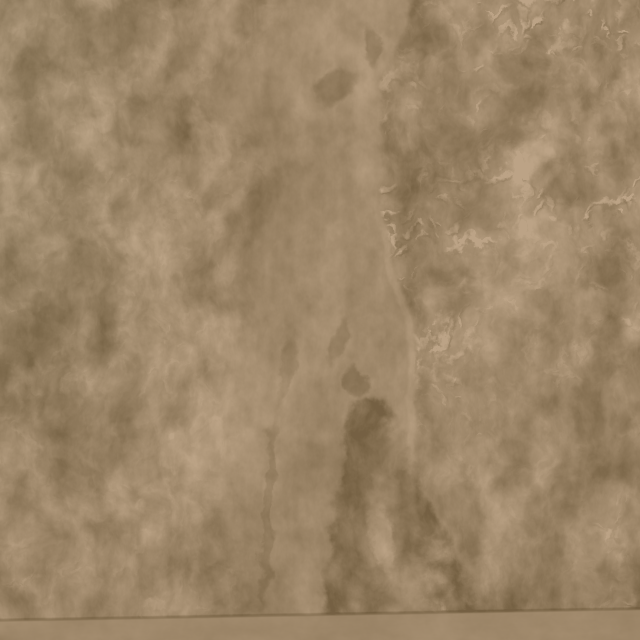
This texture is drawn by a Shadertoy shader. Its source:

```glsl
#define SHADOW vec3(0.485, 0.403, 0.286)
#define LIGHT vec3(0.703, 0.608, 0.493)
#define CONTRAST 1.5
#define GROUT_Y 0.031
#define GROUT_TILT 0.018
#define FLECK_LAYERS 3

float hash(vec2 p) {
    vec3 q = fract(vec3(p.xyx) * 0.1031);
    q += dot(q, q.yzx + 33.33);
    return fract((q.x + q.y) * q.z);
}

float noise(vec2 p) {
    vec2 i = floor(p), f = fract(p), e = vec2(1, 0);
    f = f * f * (3.0 - 2.0 * f);
    return mix(mix(hash(i), hash(i + e), f.x),
               mix(hash(i + e.yx), hash(i + e.xx), f.x), f.y);
}

// Layered noise centred on zero
float fbm(vec2 p) {
    float sum = 0.0, amp = 0.5;
    for (int i = 0; i < 5; i++) {
        sum += amp * (noise(p) - 0.5);
        p = mat2(0.96, 0.28, -0.28, 0.96) * p * 2.03 + 17.3;
        amp *= 0.55;
    }
    return sum;
}

vec2 turn(vec2 p, float angle) {
    float c = cos(angle), s = sin(angle);
    return mat2(c, -s, s, c) * p;
}

// Soft filled ellipse
float blob(vec2 p, vec2 centre, vec2 radius, float angle) {
    return 1.0 - smoothstep(0.65, 1.2, length(turn(p - centre, angle) / radius));
}

// Scattered bent chips, each with a shaded lower side
float flecks(vec2 p) {
    float sum = 0.0;
    for (int y = -1; y <= 1; y++)
    for (int x = -1; x <= 1; x++) {
        vec2 id = floor(p) + vec2(x, y);
        float seed = hash(id + 5.7);
        vec2 q = p - id - 0.2 - 0.6 * vec2(hash(id + 31.1), hash(id + 73.9));
        q = turn(q, mix(-0.8, 1.7, hash(id + 11.3)));
        q.y += (seed - 0.6) * 1.2 * q.x * q.x;
        float size = mix(0.2, 0.58, hash(id + 47.0));
        vec2 radius = vec2(size, size * mix(0.2, 0.5, hash(id + 91.0)));
        float chip = 1.0 - smoothstep(0.4, 1.15, length(q / radius));
        float shade = 1.0 - smoothstep(0.3, 1.2, length((q + vec2(0.0, 0.15)) / radius));
        sum += step(0.42, seed) * (chip - 0.45 * shade) * (0.2 + 0.8 * seed);
    }
    return sum;
}

// Stone brightness, from 0 in shadow to 1 in light
float stone(vec2 uv) {
    vec2 warp = vec2(fbm(uv * 7.0), fbm(uv * 7.0 + 40.0));
    vec2 ragged = vec2(fbm(uv * 30.0 + 5.0), fbm(uv * 30.0 + 70.0));
    vec2 p = uv + 0.03 * warp + 0.012 * ragged;
    vec2 b = uv + 0.025 * warp + 0.03 * ragged;

    // Smooth pale vein with a crisp right side
    float edge = 0.59 + 0.06 * (1.0 - smoothstep(0.45, 0.72, uv.y))
               + 0.05 * smoothstep(0.84, 1.0, uv.y);
    float rightSide = smoothstep(-0.004, 0.008, p.x - edge);
    float leftSide = 1.0 - smoothstep(0.32, 0.44, p.x + 0.2 * warp.y);
    float vein = (1.0 - rightSide) * (1.0 - leftSide);

    // Mottling, tall streaks and fine grain
    float clouds = fbm(p * vec2(6.5, 4.5) + 3.0);
    float streaks = fbm(p * vec2(21.0, 3.6) + 61.0);
    float mottle = fbm(p * vec2(25.0, 19.0) + warp * 0.6 + 90.0);
    float grain = fbm(uv * vec2(62.0, 50.0));
    float rough = 1.0 - 0.65 * vein;
    float tone = 0.51 + 0.09 * vein - 0.04 * rightSide;
    tone += (0.58 * clouds + 0.72 * mottle) * rough + 0.40 * streaks + 0.24 * grain;

    // Chips, dense on the right and faint on the left
    float chips = 0.0;
    for (int i = 0; i < FLECK_LAYERS; i++)
        chips += flecks(p * (14.0 + 10.0 * float(i)) + ragged + 19.0 * float(i));
    float density = rightSide * mix(0.3, 1.0, smoothstep(0.2, 0.65, uv.y))
                  * (0.45 + 1.1 * smoothstep(-0.08, 0.12, fbm(uv * 6.0 + 8.0)));
    tone += chips * (0.22 * density + 0.05 * leftSide) * clamp(0.8 + 3.0 * mottle, 0.2, 1.4);

    // Dark wedge opening downwards below the vein
    float drop = max(0.40 - b.y, 0.0);
    float wedge = smoothstep(-0.006, 0.008, b.x - 0.555 + 0.15 * drop)
                * (1.0 - smoothstep(-0.008, 0.01, b.x - 0.59 - 0.45 * drop))
                * smoothstep(0.0, 0.015, 0.385 - b.y);
    tone -= wedge * (0.27 - 0.5 * mottle);

    // Pits and slanting dark streaks in the vein
    float pits = blob(b, vec2(0.525, 0.867), vec2(0.036, 0.024), 0.7)
               + blob(b, vec2(0.582, 0.930), vec2(0.013, 0.032), 0.1)
               + blob(b, vec2(0.560, 0.405), vec2(0.014, 0.026), 0.35)
               + blob(b, vec2(0.580, 0.350), vec2(0.030, 0.032), 0.0) * 0.6
               + blob(b, vec2(0.532, 0.470), vec2(0.014, 0.038), -0.35) * 0.8
               + blob(b, vec2(0.450, 0.430), vec2(0.011, 0.055), -0.2) * 0.6
               + blob(b, vec2(0.420, 0.200), vec2(0.010, 0.150), -0.08) * 0.7;
    tone -= 0.24 * pits;

    // Pale patches and thin bright rim
    tone += 0.22 * blob(b, vec2(0.825, 0.745), vec2(0.050, 0.024), 0.95)
          + 0.10 * blob(b, vec2(0.900, 0.930), vec2(0.035, 0.110), 0.0)
          + 0.09 * blob(b, vec2(0.790, 0.220), vec2(0.035, 0.150), 0.0)
          + 0.20 * blob(b, vec2(0.600, 0.160), vec2(0.014, 0.070), 0.15);
    float rim = 1.0 - smoothstep(0.002, 0.009, abs(p.x - edge + 0.006));
    tone += 0.11 * rim * smoothstep(0.25, 0.32, uv.y) * (1.0 - smoothstep(0.6, 0.7, uv.y));
    return tone - 0.04 * (1.0 - smoothstep(0.0, 0.4, uv.y));
}

void mainImage(out vec4 fragColor, in vec2 fragCoord) {
    vec2 uv = fragCoord / iResolution.xy;
    // Lower tile and the thin dark joint above it
    float joint = uv.y - GROUT_Y - GROUT_TILT * uv.x;
    float ledge = 0.55 + 0.2 * fbm(uv * vec2(9.0, 28.0)) + 0.1 * fbm(uv * 55.0);
    float tone = mix(ledge, stone(uv), smoothstep(-0.003, 0.003, joint));
    tone -= 0.27 * (1.0 - smoothstep(0.0005, 0.004, abs(joint)));
    // Warm stone colour, slightly greener at the upper left
    tone = clamp(0.53 + (tone - 0.5) * CONTRAST, -0.12, 1.15);
    float cool = (1.0 - smoothstep(0.0, 0.4, uv.x)) * smoothstep(0.1, 0.7, uv.y);
    fragColor = vec4(mix(SHADOW, LIGHT, tone) + cool * vec3(-0.009, 0.0, 0.0), 1.0);
}
```
